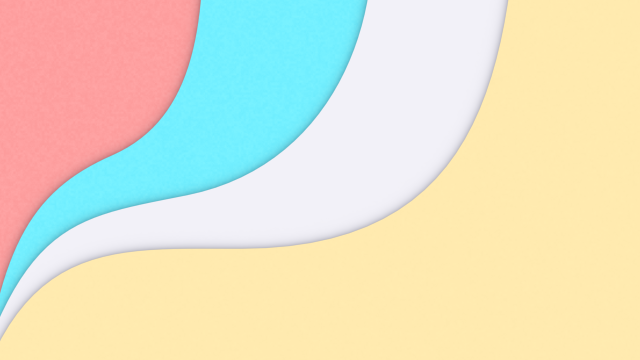
Give the GLSL for this background, as a Shadertoy shader.

```glsl
// Stacked paper sheets: coral, cyan, white and cream, parted by sweeping S-curves.
// Each edge is two joined cubic Beziers; its signed distance gives the fill
// and the soft shadow that the sheet above casts. Value noise adds paper grain.

const vec3 CORAL = vec3(0.995, 0.627, 0.627);
const vec3 CYAN  = vec3(0.455, 0.940, 1.000);
const vec3 WHITE = vec3(0.949, 0.945, 0.972);
const vec3 CREAM = vec3(1.000, 0.918, 0.686);

const int EDGE_STEPS = 48;
const float EDGE_OVERSHOOT = 0.08;  // carries the edges past the canvas border

float hash(vec2 p) {
    vec3 q = fract(vec3(p.xyx) * 0.1031);
    q += dot(q, q.yzx + 33.33);
    return fract((q.x + q.y) * q.z);
}

float valueNoise(vec2 p) {
    vec2 cell = floor(p), f = fract(p);
    f = f * f * (3.0 - 2.0 * f);
    float low  = mix(hash(cell), hash(cell + vec2(1, 0)), f.x);
    float high = mix(hash(cell + vec2(0, 1)), hash(cell + vec2(1, 1)), f.x);
    return mix(low, high, f.y);
}

vec2 bezier(vec2 a, vec2 b, vec2 c, vec2 d, float t) {
    float s = 1.0 - t;
    return s * s * s * a + 3.0 * s * s * t * b + 3.0 * s * t * t * c + t * t * t * d;
}

// Point on the joined curve, with t from 0 (top) to 2 (lower left).
vec2 edgePoint(vec2 k[7], float t) {
    return t < 1.0 ? bezier(k[0], k[1], k[2], k[3], t)
                   : bezier(k[3], k[4], k[5], k[6], t - 1.0);
}

// Signed distance to the edge, negative on its upper left side.
float edgeDistance(vec2 p, vec2 k[7]) {
    float nearest = 1e6, side = 1.0;
    vec2 a = edgePoint(k, -EDGE_OVERSHOOT);
    for (int i = 1; i <= EDGE_STEPS; i++) {
        float t = mix(-EDGE_OVERSHOOT, 2.0 + EDGE_OVERSHOOT, float(i) / float(EDGE_STEPS));
        vec2 b = edgePoint(k, t);
        vec2 along = b - a, toP = p - a;
        vec2 gap = toP - along * clamp(dot(toP, along) / dot(along, along), 0.0, 1.0);
        float d = dot(gap, gap);
        if (d < nearest) {
            nearest = d;
            side = along.x * toP.y - along.y * toP.x < 0.0 ? -1.0 : 1.0;
        }
        a = b;
    }
    return side * sqrt(nearest);
}

// Lays a sheet on the upper left of an edge, shaded where the next one overlaps it.
vec3 laySheet(vec3 below, vec3 paper, float d, float pixel) {
    float shadow = 0.24 * exp(-max(-d, 0.0) / 0.010);
    vec3 shaded = paper * (1.0 - shadow * vec3(1.0, 1.0, 0.92));
    return mix(shaded, below, smoothstep(-0.75 * pixel, 0.75 * pixel, d));
}

void mainImage(out vec4 fragColor, in vec2 fragCoord) {
    float pixel = 1.0 / iResolution.y;
    vec2 p = fragCoord * pixel;

    // Sheet edges, from the top of the canvas to the lower left
    vec2 coralEdge[7] = vec2[7](
        vec2(0.558, 1.0), vec2(0.539, 0.792), vec2(0.475, 0.641), vec2(0.3125, 0.569),
        vec2(0.150, 0.498), vec2(0.058, 0.398), vec2(0.0, 0.185));
    vec2 cyanEdge[7] = vec2[7](
        vec2(1.021, 1.0), vec2(0.977, 0.757), vec2(0.822, 0.519), vec2(0.521, 0.458),
        vec2(0.266, 0.407), vec2(0.127, 0.394), vec2(0.0, 0.120));
    vec2 whiteEdge[7] = vec2[7](
        vec2(1.412, 1.0), vec2(1.352, 0.606), vec2(1.192, 0.310), vec2(0.671, 0.309),
        vec2(0.382, 0.308), vec2(0.150, 0.333), vec2(0.0, 0.053));

    // Paper grain, strongest on the coloured sheets
    float grain = valueNoise(p * 150.0) + 0.5 * valueNoise(p * 310.0 + 17.0) - 0.75;

    // Sheets
    vec3 color = CREAM + grain * 0.006;
    color = laySheet(color, WHITE + grain * 0.002, edgeDistance(p, whiteEdge), pixel);
    color = laySheet(color, CYAN + grain * vec3(0.035, 0.015, 0.005), edgeDistance(p, cyanEdge), pixel);
    color = laySheet(color, CORAL + grain * vec3(0.008, 0.03, 0.03), edgeDistance(p, coralEdge), pixel);

    fragColor = vec4(color, 1.0);
}
```
